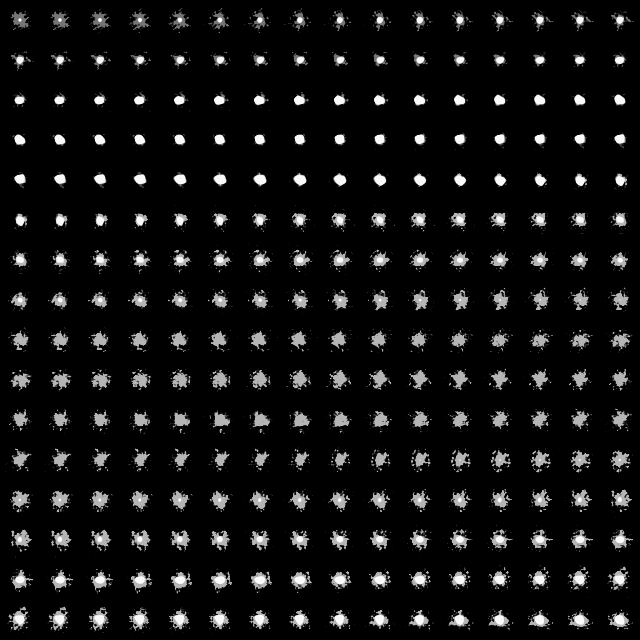
A Shadertoy shader for this pattern:

```glsl
// A 16 by 16 sheet of animation frames: a ragged grey burst with a pulsing white core.

// Pseudo-random gradient for a lattice point
vec3 latticeGradient(vec3 cell) {
    uvec3 h = uvec3(ivec3(cell) + 512) * uvec3(1597u, 3821u, 7919u);
    uint n = (h.x ^ h.y ^ h.z) * 48271u;
    n = (n ^ (n >> 15)) * 73471u;
    n ^= n >> 13;
    vec3 g = vec3(n & 255u, (n >> 8) & 255u, (n >> 16) & 255u) / 127.5 - 1.0;
    return normalize(g + 0.001);
}

float gradientNoise(vec3 p) {
    vec3 cell = floor(p), f = p - cell;
    vec3 u = f * f * f * (f * (f * 6.0 - 15.0) + 10.0);
    float sum = 0.0;
    for (int i = 0; i < 8; i++) {
        vec3 corner = vec3(i & 1, (i >> 1) & 1, i >> 2);
        vec3 w = mix(1.0 - u, u, corner);
        sum += w.x * w.y * w.z * dot(latticeGradient(cell + corner), f - corner);
    }
    return sum;
}

// Paint a grey level wherever the field is positive
float paint(float shade, float level, float field, float aa) {
    return mix(shade, level, smoothstep(-aa, aa, field));
}

void mainImage(out vec4 fragColor, in vec2 fragCoord) {
    // Frames run left to right, then top to bottom; t counts rows
    vec2 grid = fragCoord / iResolution.xy * 16.0;
    vec2 frame = floor(grid);
    vec2 p = grid - frame - 0.5;
    float t = 15.0 - frame.y + frame.x / 16.0;
    float r = length(p);
    float aa = 12.0 / iResolution.y;

    // Slowly evolving lumps, with finer specks toward the outside
    float lumps = gradientNoise(vec3(p * 8.0 + 3.7, t * 1.1));
    float specks = gradientNoise(vec3(p * 17.0 + 41.3, t * 1.5 + 20.0));
    float ragged = 0.17 * lumps + (0.03 + 0.75 * r) * specks - r;

    // Radii of the layers over the course of the animation
    float bright = mix(-0.2, 0.15, smoothstep(1.5, 6.0, t)) + 0.002 * max(t - 6.0, 0.0);
    float middle = max(0.16 - 0.03 * t, bright + 0.008);
    float dim = max(middle + 0.015, 0.1);
    float core = max(0.13 * sin(3.1416 * (t + 0.9) / 9.1),
                     0.07 * sqrt(max(t - 11.4, 0.0)) - 0.02);
    float wobble = 0.8 * core * gradientNoise(vec3(p * 6.0 + 9.2, t * 0.8));

    // Layers from faint fringe to white core
    float shade = paint(0.0, 0.12, ragged + dim + 0.025, aa);
    shade = paint(shade, 0.27, ragged + dim, aa);
    shade = paint(shade, 0.46, ragged + middle, aa);
    shade = paint(shade, 0.71, ragged + bright, aa);
    shade = paint(shade, 0.98, core + wobble - r, aa);
    fragColor = vec4(vec3(shade), 1.0);
}
```
